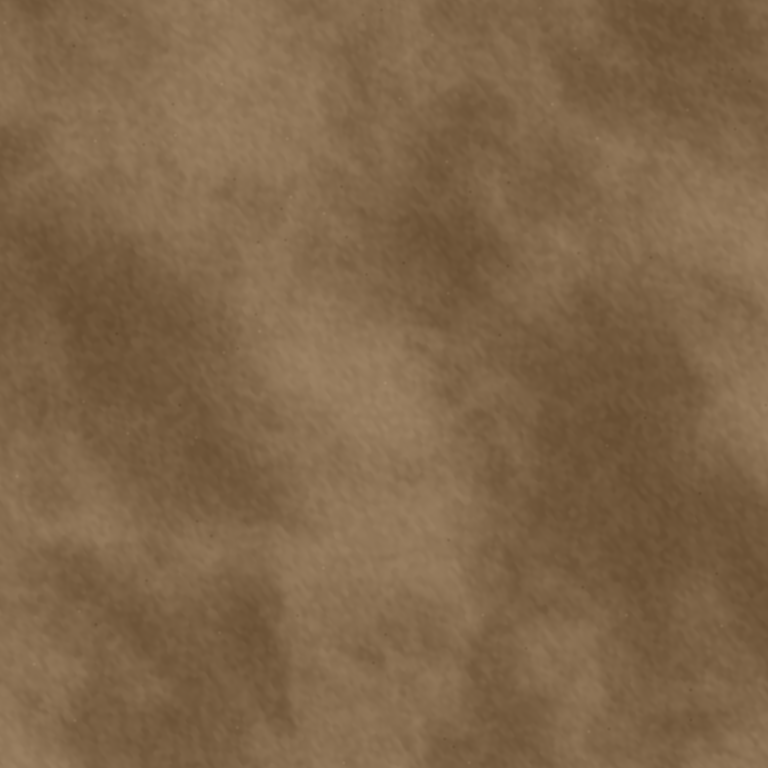
Reproduce this texture procedurally as a three.js fragment shader.

```glsl
varying vec2 vUv;

const vec3 DARK_BROWN = vec3(0.450, 0.350, 0.240);
const vec3 LIGHT_TAN = vec3(0.560, 0.458, 0.342);
const float STREAK_ANGLE = -0.92;           // radians, falling to the right
const vec2 CLOUD_SCALE = vec2(3.4, 5.0);    // cells along and across the streaks
const int CLOUD_OCTAVES = 6;
const float CLOUD_GAIN = 0.59;
const float CLOUD_CONTRAST = 5.0;
const float MEAN_TONE = 0.53;
const float WARP_AMOUNT = 0.018;
const vec2 GRAIN_SCALE = vec2(115.0, 170.0);
const float GRAIN_CONTRAST = 0.42;
const float SPECK_SCALE = 46.0;
const float SPECK_SHARE = 0.04;
const float SPECK_RADIUS = 0.0036;
const float SPECK_CONTRAST = 0.45;

vec3 hash3(vec2 cell) {
  vec3 h = fract(cell.xyx * vec3(0.1031, 0.1030, 0.0973));
  h += dot(h, h.yxz + 33.33);
  return fract((h.xxy + h.yzz) * h.zyx);
}

vec2 jitteredPoint(vec3 h) {
  return 0.2 + 0.6 * h.xy;
}

// Cellular noise whose cell values blend smoothly into one another
float softCells(vec2 p) {
  vec2 cell = floor(p);
  vec2 local = fract(p);
  float total = 0.0;
  float weightSum = 0.0;
  for (int y = -1; y <= 1; y++) {
    for (int x = -1; x <= 1; x++) {
      vec2 offset = vec2(float(x), float(y));
      vec3 h = hash3(cell + offset);
      vec2 d = offset + jitteredPoint(h) - local;
      float w = max(0.0, 1.44 - dot(d, d));
      w *= w * w;
      total += h.z * w;
      weightSum += w;
    }
  }
  return total / weightSum;
}

// Octaves of soft cells, normalised to 0..1
float clouds(vec2 p) {
  float total = 0.0;
  float amplitude = 1.0;
  float amplitudeSum = 0.0;
  for (int i = 0; i < CLOUD_OCTAVES; i++) {
    total += amplitude * softCells(p);
    amplitudeSum += amplitude;
    amplitude *= CLOUD_GAIN;
    p = p * 2.03 + vec2(17.3, 9.1);
  }
  return total / amplitudeSum;
}

// Layered sines that bend the cloud edges
vec2 warp(vec2 p) {
  vec2 bend = sin(p.yx * vec2(11.0, 9.0) + vec2(0.7, 2.1));
  bend += 0.5 * sin(p.yx * vec2(23.0, 27.0) + p * 14.0 + vec2(3.9, 1.3));
  return WARP_AMOUNT * bend;
}

// Eases extremes towards -1 and 1 without flat patches
float softLimit(float x) {
  return x / sqrt(1.0 + x * x);
}

// Sparse dots, signed: positive is light, negative is dark
float specks(vec2 p) {
  vec3 h = hash3(floor(p * SPECK_SCALE) + 71.0);
  float dist = length(fract(p * SPECK_SCALE) - jitteredPoint(h)) / SPECK_SCALE;
  float spot = 1.0 - smoothstep(0.0, SPECK_RADIUS, dist);
  float polarity = h.z < 0.5 * SPECK_SHARE ? 1.0 : -1.0;
  return spot * polarity * step(h.z, SPECK_SHARE);
}

void main() {
  // Axes along and across the streaks, shifted to stay positive
  vec2 along = vec2(cos(STREAK_ANGLE), sin(STREAK_ANGLE));
  vec2 across = vec2(-along.y, along.x);
  vec2 p = vec2(dot(vUv, along), dot(vUv, across)) + 3.0;

  float cloud = clouds((p + warp(p)) * CLOUD_SCALE) - 0.5;
  float tone = MEAN_TONE + softLimit(CLOUD_CONTRAST * cloud);
  tone += GRAIN_CONTRAST * (softCells(p * GRAIN_SCALE) - 0.5);
  tone += SPECK_CONTRAST * specks(p);

  gl_FragColor = vec4(mix(DARK_BROWN, LIGHT_TAN, tone), 1.0);
}
```
